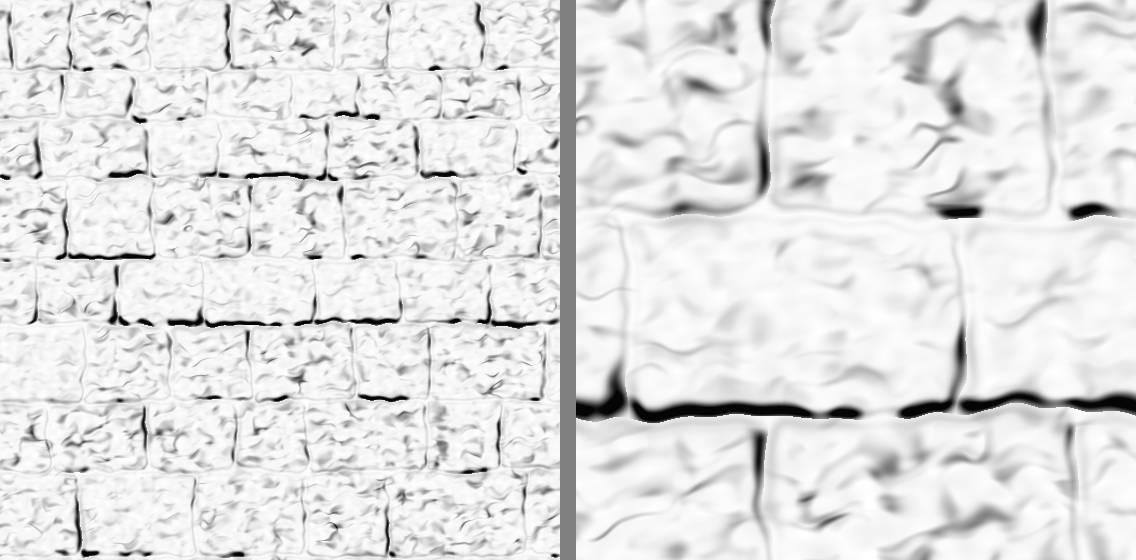
Left, the full canvas; right, a detail of the centre.
Give the GLSL for this texture map, as a WebGL 2 fragment shader.

```glsl
#version 300 es
precision highp float;

#define ROWS 8
#define JOINT_JITTER 0.42
#define MORTAR_GAP 0.0040
#define CORNER_RADIUS 0.010
#define EDGE_WIDTH 0.0030
#define EDGE_WOBBLE 0.011
#define PIT_DEPTH 0.58
#define CREASE_DEPTH 0.42
#define GRAIN_DEPTH 0.035
#define FACE_TONE 0.972
#define MORTAR_TONE 0.99
#define DARKEST 0.02

uniform vec2 u_resolution;
out vec4 fragColor;

// Course boundaries from the bottom up, then stones and bond offset of each course
const float courseEdge[ROWS + 1] = float[](0.0, 0.152, 0.276, 0.415, 0.530, 0.676, 0.780, 0.868, 1.0);
const float stoneCount[ROWS] = float[](5.0, 6.0, 6.0, 6.0, 6.0, 6.0, 7.0, 7.0);
const float bondOffset[ROWS] = float[](0.59, 0.39, 0.76, 0.30, 0.78, 0.45, 0.62, 0.0);

vec2 hash2(vec2 p) {
    vec3 q = fract(p.xyx * vec3(0.1031, 0.1030, 0.0973));
    q += dot(q, q.yzx + 33.33);
    return fract((q.xx + q.yz) * q.zy);
}

float corner(vec2 cell, vec2 f, vec2 offset, vec2 period, float seed) {
    vec2 gradient = hash2(mod(cell + offset, period) + seed) * 2.0 - 1.0;
    return dot(gradient, f - offset);
}

// Gradient noise that wraps after the given period
float noise(vec2 p, vec2 period, float seed) {
    vec2 i = floor(p), f = p - i;
    vec2 u = f * f * f * (f * (f * 6.0 - 15.0) + 10.0);
    float low = mix(corner(i, f, vec2(0, 0), period, seed), corner(i, f, vec2(1, 0), period, seed), u.x);
    float high = mix(corner(i, f, vec2(0, 1), period, seed), corner(i, f, vec2(1, 1), period, seed), u.x);
    return 1.4 * mix(low, high, u.y);
}

float evenNoise(vec2 p, float scale, float seed) {
    return noise(p * scale, vec2(scale), seed);
}

// Strokes stretched along a shallow rising slope
float slantNoise(vec2 p, float scale, float seed) {
    return noise(vec2(p.x - p.y, 2.0 * p.y) * scale, vec2(1.0, 2.0) * scale, seed);
}

float jointAt(float index, float count, float row) {
    float h = hash2(vec2(mod(index, count) + 3.0, row * 7.0 + 11.0)).x;
    return index + JOINT_JITTER * (h - 0.5);
}

void main() {
    vec2 uv = gl_FragCoord.xy / u_resolution;

    // Uneven outlines
    vec2 wobble = vec2(evenNoise(uv, 10.0, 5.0), evenNoise(uv, 9.0, 17.0));
    vec2 chips = vec2(evenNoise(uv, 42.0, 29.0), evenNoise(uv, 38.0, 41.0));
    vec2 p = uv + EDGE_WOBBLE * wobble + 0.5 * EDGE_WOBBLE * chips;
    p.y = fract(p.y - 0.006);

    // Course, then stone within it
    int row = 0;
    for (int i = 1; i < ROWS; i++) if (p.y >= courseEdge[i]) row = i;
    float r = float(row), count = stoneCount[row], shift = bondOffset[row];
    float x = p.x * count - shift;
    float index = floor(x);
    if (x < jointAt(index, count, r)) index -= 1.0;
    else if (x >= jointAt(index + 1.0, count, r)) index += 1.0;

    vec2 lo = vec2((jointAt(index, count, r) + shift) / count, courseEdge[row]);
    vec2 hi = vec2((jointAt(index + 1.0, count, r) + shift) / count, courseEdge[row + 1]);
    vec2 id = vec2(mod(index, count), r);
    vec2 character = hash2(id * 5.0 + 23.0);

    // Rounded stone distance, negative inside
    vec2 q = abs(p - 0.5 * (lo + hi)) - 0.5 * (hi - lo) + MORTAR_GAP + CORNER_RADIUS;
    float d = length(max(q, 0.0)) + min(max(q.x, q.y), 0.0) - CORNER_RADIUS;
    float inside = smoothstep(0.004, -0.016, d);

    // Broken shadow lines: deep below, softer at the right, faint elsewhere
    float bottom = smoothstep(0.016, 0.007, p.y - lo.y);
    float top = smoothstep(0.016, 0.007, hi.y - p.y);
    float right = p.x > 0.5 * (lo.x + hi.x) ? 1.0 : 0.16;
    float along = evenNoise(uv, 11.0, 53.0) + 0.7 * evenNoise(uv, 36.0, 67.0);
    float patchy = smoothstep(-0.25, 0.55, along);
    float deep = smoothstep(0.02, 0.36, along + 0.75 * (character.y - 0.66));
    float depth = right * (0.10 + 0.75 * patchy);
    depth = mix(depth, 0.03 + 0.10 * patchy, top);
    depth = mix(depth, 0.08 + 0.30 * patchy + 0.72 * deep, bottom);
    float width = EDGE_WIDTH * (0.8 + 0.6 * patchy + 0.3 * bottom * deep);
    float edge = depth * exp(-d * d / (width * width));
    edge += 0.12 * depth * exp(-abs(d) / 0.006);

    // Small pits and creases on the faces
    float rough = mix(0.38, 1.05, smoothstep(0.05, 0.70, character.x));
    vec2 bent = uv + 0.012 * vec2(evenNoise(uv, 30.0, 83.0), evenNoise(uv, 33.0, 97.0));
    float relief = 0.55 * slantNoise(bent, 27.0, 101.0) + 0.40 * evenNoise(bent, 60.0, 113.0)
                 + 0.30 * slantNoise(bent, 58.0, 119.0);
    float pits = PIT_DEPTH * smoothstep(-0.06, 0.80, relief);
    float fold = slantNoise(bent, 17.0, 127.0) + 0.30 * evenNoise(bent, 48.0, 131.0);
    float gate = smoothstep(0.02, 0.50, evenNoise(uv, 21.0, 139.0) + 0.4 * relief);
    float crease = CREASE_DEPTH * gate * smoothstep(0.17, 0.0, abs(fold));
    float wear = (pits + crease) * rough * mix(0.35, 1.0, inside);

    // Faint grain and final tone
    float grain = evenNoise(uv, 70.0, 149.0) + 0.6 * slantNoise(uv, 60.0, 157.0);
    float tone = mix(MORTAR_TONE, FACE_TONE, inside);
    tone += GRAIN_DEPTH * grain * mix(0.3, 1.0, inside);
    tone *= (1.0 - clamp(edge, 0.0, 1.0)) * (1.0 - clamp(wear, 0.0, 0.95));
    fragColor = vec4(vec3(clamp(tone, DARKEST, 1.0)), 1.0);
}
```
